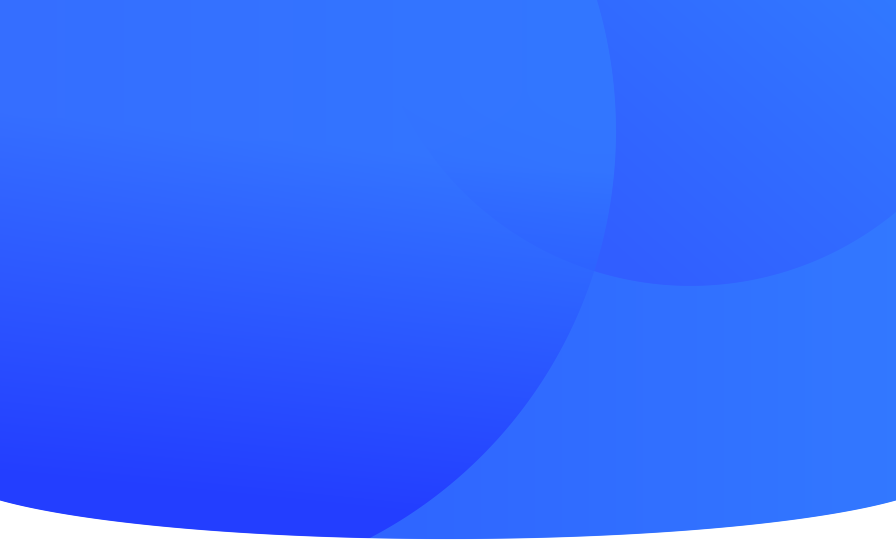
This background is drawn by a WebGL 2 fragment shader. Its source:

```glsl
#version 300 es
precision highp float;

uniform vec2 u_resolution;
out vec4 outColor;

const vec3 PAPER = vec3(1.0);
const vec3 BASE_LEFT = vec3(0.184, 0.392, 1.0);
const vec3 BASE_RIGHT = vec3(0.196, 0.470, 1.0);
const vec3 DISC_LEFT = vec3(0.207, 0.430, 1.0);
const vec3 DISC_RIGHT = vec3(0.197, 0.464, 1.0);
const vec3 DISC_DEEP = vec3(0.138, 0.245, 1.0);
const vec3 CAP_DARK = vec3(0.193, 0.370, 1.0);
const vec3 CAP_LIGHT = vec3(0.190, 0.470, 1.0);

// Linear blend between two colours, held at both ends
vec3 ramp(vec3 from, vec3 to, float t) {
    return mix(from, to, clamp(t, 0.0, 1.0));
}

// Coverage of a signed distance, softened over one pixel
float cover(float dist, float pixel) {
    return 1.0 - smoothstep(-0.6 * pixel, 0.6 * pixel, dist);
}

float circle(vec2 p, vec2 center, float radius) {
    return length(p - center) - radius;
}

// Height of the lower arc of an ellipse resting near the floor
float bowlFloor(float x, vec2 radii, float lowest) {
    float u = (x - 0.5) / radii.x;
    return lowest + radii.y * (1.0 - sqrt(max(0.0, 1.0 - u * u)));
}

void main() {
    // Canvas units: width is 1, height is 0.6
    vec2 p = gl_FragCoord.xy / u_resolution * vec2(1.0, 0.6);
    float pixel = 1.0 / u_resolution.x;

    float disc = cover(circle(p, vec2(0.1784, 0.4542), 0.5091), pixel);
    float cap = cover(circle(p, vec2(0.7708, 0.6430), 0.3607), pixel);
    float bowl = cover(bowlFloor(p.x, vec2(0.56, 0.078), 0.001) - p.y, pixel);

    // Sideways base gradient
    vec3 color = ramp(BASE_LEFT, BASE_RIGHT, (p.x - 0.4) / 0.6);

    // Upper right circle, brightening towards the corner
    vec3 capColor = ramp(CAP_DARK, CAP_LIGHT, dot(p, vec2(1.62, 1.83)) - 1.71);
    color = mix(color, capColor, cap);

    // Large left circle, deepening downwards
    vec3 discColor = ramp(DISC_LEFT, DISC_RIGHT, p.x / 0.65);
    discColor = ramp(discColor, DISC_DEEP, (0.476 - p.y - 0.1 * p.x) / 0.397);

    // Faint shade where the circles overlap
    float shade = cap * (1.0 - smoothstep(0.34, 0.50, p.y));
    discColor -= vec3(0.004, 0.017, 0.0) * shade;
    color = mix(color, discColor, disc);

    outColor = vec4(mix(PAPER, color, bowl), 1.0);
}
```
